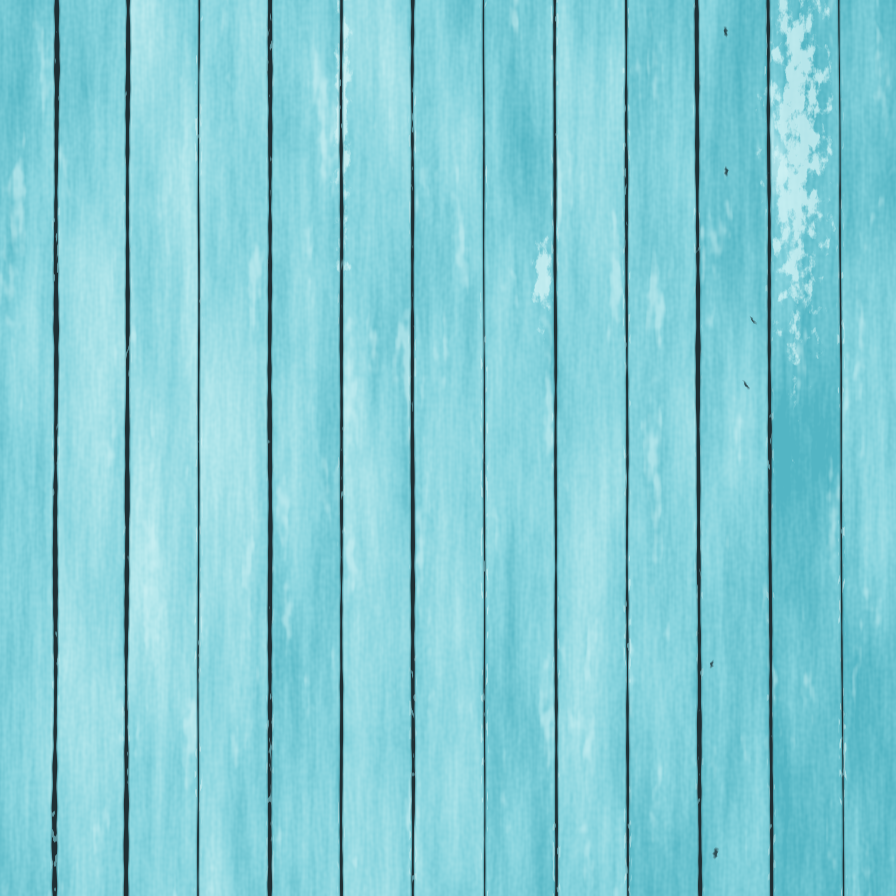
This texture is drawn by a WebGL 1 fragment shader. Its source:

```glsl
precision highp float;

uniform vec2 u_resolution;

const float PITCH = 0.0797;
const float FIRST_GAP = 0.0622;

const vec3 DEEP = vec3(0.36, 0.73, 0.785);
const vec3 AQUA = vec3(0.53, 0.83, 0.87);
const vec3 PALE = vec3(0.69, 0.90, 0.92);
const vec3 CHALK = vec3(0.84, 0.96, 0.965);
const vec3 SHADE = vec3(0.24, 0.54, 0.59);
const vec3 GAP = vec3(0.12, 0.18, 0.20);

vec2 hash2(vec2 p) {
  vec3 q = fract(p.xyx * vec3(0.1031, 0.1030, 0.0973));
  q += dot(q, q.yzx + 33.33);
  return fract((q.xx + q.yz) * q.zy);
}

float corner(vec2 cell, vec2 offset) {
  float angle = 6.2832 * hash2(cell).x;
  return dot(vec2(cos(angle), sin(angle)), offset);
}

// Gradient noise, roughly -0.7 to 0.7
float noise(vec2 p) {
  vec2 i = floor(p), f = fract(p);
  vec2 w = f * f * f * (f * (f * 6.0 - 15.0) + 10.0);
  vec2 e = vec2(1.0, 0.0);
  float low = mix(corner(i, f), corner(i + e.xy, f - e.xy), w.x);
  float high = mix(corner(i + e.yx, f - e.yx), corner(i + e.xx, f - e.xx), w.x);
  return mix(low, high, w.y);
}

float fbm(vec2 p) {
  float sum = 0.0, amp = 1.0;
  for (int i = 0; i < 4; i++) {
    sum += amp * noise(p);
    p = p * 2.03 + 19.7;
    amp *= 0.52;
  }
  return sum;
}

// Brightness of the paint: 0 deep, 0.5 aqua, 1 pale
float paintTone(vec2 uv, vec2 seed, float plank) {
  float broad = fbm(uv * vec2(15.0, 3.0) + seed);
  float streak = noise(uv * vec2(95.0, 5.0) + seed);
  float fibre = noise(uv * vec2(280.0, 34.0) + seed);
  float mottle = noise(uv * vec2(210.0, 170.0) + seed);
  float bright = 0.27 * exp(-pow((uv.x - 0.19) / 0.13, 2.0));
  float dim = 0.17 * smoothstep(0.55, 1.0, uv.x);
  vec2 c = uv - 0.5;
  float own = 0.26 * (hash2(vec2(plank, 4.0)).y - 0.5);
  return 0.54 + own + bright - dim - 0.6 * dot(c, c)
    + 0.5 * broad + 0.24 * streak + 0.17 * fibre + 0.13 * mottle;
}

// Ragged bare patch inside a soft ellipse
float flake(vec2 uv, vec2 centre, vec2 size) {
  float reach = 1.0 - length((uv - centre) / size);
  float ragged = fbm(uv * vec2(75.0, 42.0));
  return smoothstep(0.0, 0.4, reach * 0.7 + ragged * 0.8 - 0.05);
}

// Small slanted dents, one possible per row
float nicks(vec2 uv, float across, float px) {
  float row = floor(uv.y * 13.0);
  vec2 h = hash2(vec2(row, 41.0));
  vec2 p = vec2((across - mix(0.12, 0.8, h.x)) * PITCH,
                (fract(uv.y * 13.0) - mix(0.3, 0.7, h.y)) / 13.0);
  p.x += p.y * (h.x - 0.3) + 0.002 * noise(uv * 260.0);
  float size = mix(0.0011, 0.0023, h.y);
  float d = length(p * vec2(1.0, 0.4)) - size;
  return (1.0 - smoothstep(-px, px, d)) * step(0.35, fract(h.x * 7.0 + h.y));
}

float gapHalfWidth(float gap, float y) {
  float hairline = 1.0 - step(0.3, abs(mod(gap, 4.5) - 1.75));
  float width = mix(0.0013, 0.0023, hash2(vec2(gap, 9.0)).x);
  float vary = 1.0 + 0.6 * noise(vec2(y * 7.0, gap * 5.3))
    + 0.5 * noise(vec2(y * 45.0, gap * 3.7));
  return mix(width, 0.0007, hairline) * vary;
}

void main() {
  vec2 uv = gl_FragCoord.xy / u_resolution;
  float px = 1.0 / min(u_resolution.x, u_resolution.y);

  // Boards fan out slightly towards the bottom
  float x = uv.x - (uv.x - 0.35) * (0.5 - uv.y) * 0.008;
  float s = (x - FIRST_GAP) / PITCH;
  float gap = floor(s + 0.5);
  float plank = floor(s) + 1.0;
  float d = (s - gap) * PITCH + 0.0011 * noise(vec2(uv.y * 6.0, gap * 8.3));
  float edge = abs(d);
  vec2 seed = vec2(plank * 17.31 + 60.0, plank * 9.73 + 40.0);

  // Painted wood
  float tone = paintTone(uv, seed, plank);
  vec3 color = mix(DEEP, AQUA, clamp(tone * 2.0, -0.2, 1.0));
  color = mix(color, PALE, clamp(tone * 2.0 - 1.0, 0.0, 1.15));

  // Rubbed streaks and bare patches
  float rub = fbm(uv * vec2(30.0, 5.0) + seed.yx) + 0.35 * noise(uv * vec2(120.0, 60.0));
  color = mix(color, CHALK, 0.5 * smoothstep(0.3, 0.75, rub));
  float bare = flake(uv, vec2(0.89, 0.85), vec2(0.032, 0.23));
  bare = max(bare, flake(uv, vec2(0.382, 0.87), vec2(0.009, 0.18)));
  bare = max(bare, flake(uv, vec2(0.606, 0.69), vec2(0.012, 0.05)));
  color = mix(color, CHALK, 0.75 * bare);

  // Dents on the knotty board
  float knotty = 1.0 - step(0.5, abs(plank - 10.0));
  color = mix(color, GAP, 0.8 * knotty * nicks(uv, fract(s), px));

  // Chipped rims, shaded edges and gaps
  float chip = noise(vec2(uv.y * 70.0, gap * 6.1 + d * 300.0))
    + 0.6 * noise(vec2(uv.y * 9.0, gap * 2.9));
  float rim = 1.0 - smoothstep(0.002, 0.0055, edge);
  color = mix(color, CHALK, 0.75 * rim * smoothstep(0.22, 0.42, chip));
  float halfWidth = gapHalfWidth(gap, uv.y);
  float shade = 1.0 - smoothstep(halfWidth, halfWidth + 0.0024, edge);
  color = mix(color, SHADE, 0.65 * shade);
  float open = 1.0 - smoothstep(halfWidth - 0.6 * px, halfWidth + 0.6 * px, edge);
  float bridge = smoothstep(0.42, 0.6, chip);
  color = mix(color, GAP, open * (1.0 - 0.8 * bridge));

  gl_FragColor = vec4(color, 1.0);
}
```
